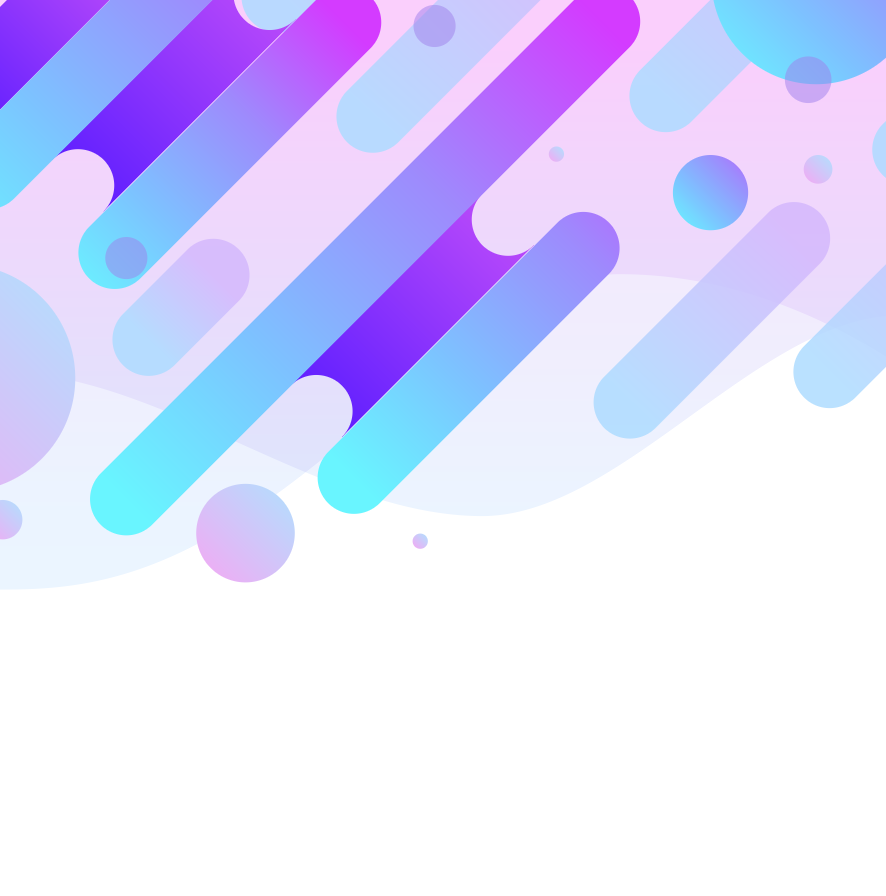
Reproduce this background procedurally as a Shadertoy shader.

```glsl
// Diagonal rounded bars and bubbles over two translucent waves on white.
// Bars are 45 degree capsules; the dark lanes between them end in round notches.
// Lengths are in canvas heights, with the origin at the lower left.

const float BAR_RADIUS = 0.0405;
const float FADED_ALPHA = 0.85;
const float DUSKY_ALPHA = 0.5;

const vec3 PAPER    = vec3(1.0);
const vec3 CYAN     = vec3(0.41, 0.96, 1.00);
const vec3 SKY      = vec3(0.49, 0.76, 1.00);
const vec3 VIOLET   = vec3(0.62, 0.54, 0.99);
const vec3 MAGENTA  = vec3(0.83, 0.23, 1.00);
const vec3 INDIGO   = vec3(0.37, 0.12, 1.00);
const vec3 ORCHID   = vec3(0.73, 0.29, 0.98);
const vec3 ICE      = vec3(0.68, 0.86, 1.00);
const vec3 LILAC    = vec3(0.83, 0.72, 0.99);
const vec3 ROSE     = vec3(0.92, 0.69, 0.96);
const vec3 MIST     = vec3(0.73, 0.85, 0.99);
const vec3 DUSK     = vec3(0.62, 0.50, 0.92);
const vec3 WAVE_LOW = vec3(0.92, 0.96, 1.00);
const vec3 WAVE_TOP = vec3(0.95, 0.92, 0.99);
const vec3 DEEP_LOW = vec3(0.87, 0.90, 0.99);
const vec3 DEEP_TOP = vec3(0.98, 0.81, 0.99);

// Lower end x, y and horizontal reach
const vec3 FADED[7] = vec3[7](
    vec3(0.416, 0.870, 0.220), vec3(0.166, 0.621, 0.072),
    vec3(0.743, 0.893, 0.200), vec3(0.703, 0.551, 0.183),
    vec3(0.926, 0.585, 0.200), vec3(1.014, 0.833, 0.200),
    vec3(0.310, 1.004, 0.200));
const vec3 LANES[3] = vec3[3](
    vec3(0.353, 0.541, 0.214), vec3(0.087, 0.793, 0.214),
    vec3(-0.052, 0.883, 0.170));
const vec3 BARS[4] = vec3[4](
    vec3(0.141, 0.443, 0.533), vec3(0.395, 0.467, 0.256),
    vec3(0.128, 0.718, 0.257), vec3(-0.013, 0.807, 0.222));
// Part of the vivid ramp that each bar spans
const vec2 BAR_RAMP[4] = vec2[4](
    vec2(0.0, 1.0), vec2(0.0, 0.65), vec2(0.15, 1.0), vec2(0.15, 0.65));

// Centre x, y and radius
const vec3 PINK_BUBBLES[6] = vec3[6](
    vec3(-0.043, 0.578, 0.127), vec3(0.274, 0.405, 0.055),
    vec3(0.469, 0.396, 0.0085), vec3(0.621, 0.828, 0.0085),
    vec3(0.913, 0.811, 0.016), vec3(0.003, 0.420, 0.022));
const vec3 BLUE_BUBBLES[2] = vec3[2](
    vec3(0.911, 1.023, 0.117), vec3(0.793, 0.785, 0.042));
const vec3 DUSKY_BUBBLES[3] = vec3[3](
    vec3(0.485, 0.971, 0.0235), vec3(0.902, 0.911, 0.026),
    vec3(0.141, 0.712, 0.0235));

float cover(float d) { return clamp(0.5 - d * iResolution.y, 0.0, 1.0); }

float disc(vec2 p, vec3 b) { return length(p - b.xy) - b.z; }

// Progress along a diagonal part, 0 at its lower end and 1 at its upper end
float along(vec2 p, vec3 s) { return dot(p - s.xy, vec2(0.5)) / s.z; }

float capsule(vec2 p, vec3 s) {
    return length(p - s.xy - s.z * clamp(along(p, s), 0.0, 1.0)) - BAR_RADIUS;
}

// Straight strip with a circle cut out of both ends
float notchedLane(vec2 p, vec3 s) {
    vec2 q = p - s.xy;
    float strip = abs(q.y - q.x) * 0.70711 - BAR_RADIUS;
    float ends = (abs(along(p, s) - 0.5) - 0.5) * s.z * 1.41421;
    float notch = BAR_RADIUS - min(length(q), length(q - s.z));
    return max(max(strip, ends), notch);
}

vec3 vividRamp(float t) {
    vec3 c = mix(CYAN, SKY, clamp(t / 0.3, 0.0, 1.0));
    c = mix(c, VIOLET, clamp((t - 0.3) / 0.35, 0.0, 1.0));
    return mix(c, MAGENTA, clamp((t - 0.65) / 0.35, 0.0, 1.0));
}

// Diagonal shade across a bubble
float bubbleShade(vec2 p, vec3 b) {
    return clamp(0.5 + dot(p - b.xy, vec2(0.35)) / b.z, 0.0, 1.0);
}

vec3 waves(vec2 p) {
    float rise = smoothstep(0.0, 1.0, pow(max(p.x, 0.0) / 0.691, 1.25));
    float fall = max(p.x - 0.691, 0.0);
    float crest = mix(0.342, 0.694, rise) - 1.035 * fall * fall;
    float trough = mix(0.585, 0.424, smoothstep(0.0, 0.538, p.x));
    trough = mix(trough, 0.648, smoothstep(0.538, 1.004, p.x));
    float a = cover(crest - p.y), b = cover(trough - p.y);
    vec3 pale = mix(WAVE_LOW, WAVE_TOP, smoothstep(0.35, 0.75, p.y));
    vec3 deep = mix(DEEP_LOW, DEEP_TOP, clamp((p.y - 0.45) / 0.5, 0.0, 1.0));
    return mix(mix(PAPER, pale, max(a, b)), deep, a * b);
}

void mainImage(out vec4 fragColor, in vec2 fragCoord) {
    vec2 p = fragCoord / iResolution.y;
    vec3 col = waves(p);

    // Bars, back to front
    for (int i = 0; i < 7; i++) {
        vec3 tint = mix(ICE, LILAC, clamp(along(p, FADED[i]), 0.0, 1.0));
        col = mix(col, tint, FADED_ALPHA * cover(capsule(p, FADED[i])));
    }
    for (int i = 0; i < 3; i++) {
        vec3 tint = mix(INDIGO, ORCHID, clamp(along(p, LANES[i]), 0.0, 1.0));
        col = mix(col, tint, cover(notchedLane(p, LANES[i])));
    }
    for (int i = 0; i < 4; i++) {
        float t = mix(BAR_RAMP[i].x, BAR_RAMP[i].y, along(p, BARS[i]));
        col = mix(col, vividRamp(t), cover(capsule(p, BARS[i])));
    }

    // Bubbles
    for (int i = 0; i < 6; i++) {
        vec3 b = PINK_BUBBLES[i];
        col = mix(col, mix(ROSE, MIST, bubbleShade(p, b)), cover(disc(p, b)));
    }
    for (int i = 0; i < 2; i++) {
        vec3 b = BLUE_BUBBLES[i];
        col = mix(col, vividRamp(mix(0.1, 0.7, bubbleShade(p, b))), cover(disc(p, b)));
    }
    for (int i = 0; i < 3; i++)
        col = mix(col, DUSK, DUSKY_ALPHA * cover(disc(p, DUSKY_BUBBLES[i])));

    fragColor = vec4(col, 1.0);
}
```
